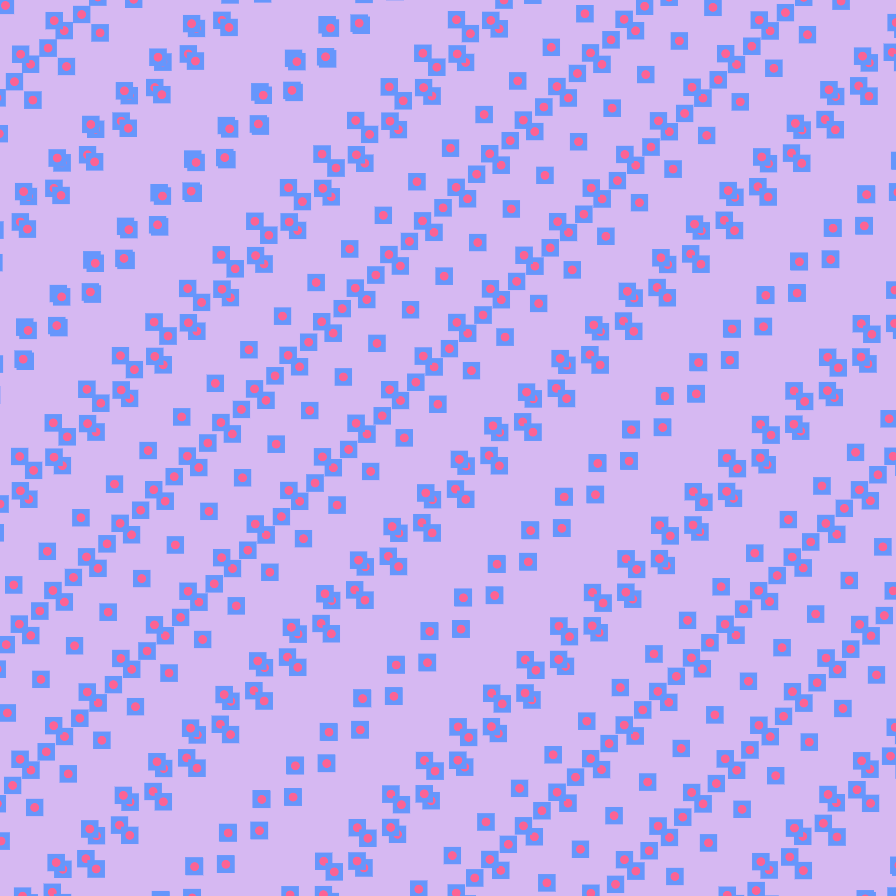
This pattern is drawn by a WebGL 1 fragment shader. Its source:

```glsl
precision highp float;

uniform vec2 u_resolution;

// Distance to an axis-aligned square, negative inside
float squareDistance(vec2 p, float halfSide) {
  return max(abs(p.x), abs(p.y)) - halfSide;
}

// Coverage of a shape from its distance, smoothed over one pixel
float coverage(float dist, float pixel) {
  return 1.0 - smoothstep(-0.5 * pixel, 0.5 * pixel, dist);
}

// Tile centre: each antidiagonal of cells slides by a sine wave
vec2 tileCentre(vec2 cell) {
  return cell + 0.25 + 0.675 * sin(1.5 * (cell.x + cell.y) - 0.13);
}

void main() {
  // Cell grid counted from the upper left corner
  float cellsAcross = 80.0 / 3.0;
  vec2 uv = gl_FragCoord.xy / u_resolution.y;
  vec2 p = vec2(uv.x, 1.0 - uv.y) * cellsAcross;
  float pixel = cellsAcross / u_resolution.y;

  vec3 color = vec3(0.84, 0.72, 0.95);

  // Neighbouring tiles, later cells lie on top
  for (int j = -1; j <= 1; j++) {
    for (int i = -1; i <= 1; i++) {
      vec2 cell = floor(p) + vec2(float(i), float(j));
      vec2 local = p - tileCentre(cell);
      float tile = coverage(squareDistance(local, 0.26), pixel);
      float dot = coverage(length(local) - 0.13, pixel);
      color = mix(color, vec3(0.40, 0.59, 0.99), tile);
      color = mix(color, vec3(0.99, 0.39, 0.58), dot);
    }
  }

  gl_FragColor = vec4(color, 1.0);
}
```
